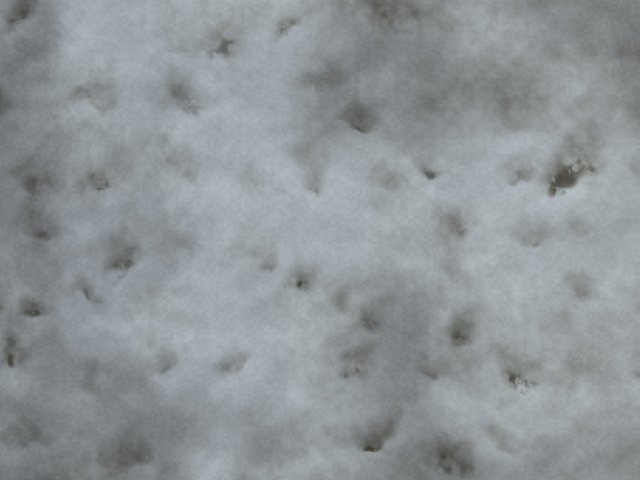
A WebGL 2 fragment shader for this texture:

```glsl
#version 300 es
precision highp float;

uniform vec2 u_resolution;
out vec4 fragColor;

const vec3 SHADE_COLOR = vec3(0.38, 0.39, 0.39);
const vec3 SNOW_COLOR = vec3(0.62, 0.65, 0.67);
const vec3 SOIL_COLOR = vec3(0.20, 0.195, 0.175);
const float SHADE_TONE = 0.39;
const float SNOW_TONE = 0.645;
const float MOUND_LOW = 0.485;
const float MOUND_HIGH = 0.668;
const float MOUND_SCALE = 3.6;
const float RELIEF = 0.16;
const float LUMP_SCALE = 9.0;
const float LUMP_RELIEF = 0.15;
const float HOLLOW_SCALE = 7.0;
const float HOLLOW_CHANCE = 0.66;
const float HOLLOW_DEPTH = 0.15;
const float LIP_LIGHT = 0.028;
const float CRUMB_CONTRAST = 0.17;
const float GRAIN_CONTRAST = 0.036;
const float VIGNETTE = 0.06;

float hash(vec2 p) {
    return fract(sin(dot(p, vec2(127.1, 311.7))) * 43758.5453);
}

float noise(vec2 p) {
    vec2 cell = floor(p);
    vec2 f = fract(p);
    f = f * f * f * (f * (f * 6.0 - 15.0) + 10.0);
    float low = mix(hash(cell), hash(cell + vec2(1.0, 0.0)), f.x);
    float high = mix(hash(cell + vec2(0.0, 1.0)), hash(cell + vec2(1.0)), f.x);
    return mix(low, high, f.y);
}

float fbm(vec2 p) {
    const mat2 TURN = mat2(0.8, 0.6, -0.6, 0.8);
    float sum = 0.0;
    float weight = 0.5;
    float total = 0.0;
    for (int i = 0; i < 5; i++) {
        sum += weight * noise(p);
        total += weight;
        weight *= 0.46;
        p = TURN * p * 2.03 + vec2(17.3, 5.9);
    }
    return sum / total;
}

vec2 warp(vec2 p, float scale) {
    return vec2(noise(p * scale + 31.0), noise(p * scale + 74.0)) - 0.5;
}

// Returns bowl shadow, exposed soil and the lit lower lip.
vec3 hollows(vec2 p) {
    vec2 q = p * HOLLOW_SCALE;
    vec2 home = floor(q);
    vec3 result = vec3(0.0);
    for (int y = -1; y <= 1; y++) {
        for (int x = -1; x <= 1; x++) {
            vec2 cell = home + vec2(x, y);
            if (hash(cell + 3.7) > HOLLOW_CHANCE) continue;
            vec2 jitter = vec2(hash(cell + 11.3), hash(cell + 23.9));
            float radius = mix(0.24, 0.46, hash(cell + 41.1));
            float depth = mix(0.3, 1.0, hash(cell + 57.7));
            vec2 d = (q - cell - mix(vec2(0.2), vec2(0.8), jitter)) / radius;
            d.x += (hash(cell + 63.1) - 0.5) * d.y;

            // Bowls fade upward and end abruptly below.
            vec2 bowlOffset = d * vec2(0.85, d.y < 0.0 ? 1.6 : 0.66);
            float bowl = depth * (1.0 - smoothstep(0.1, 1.0, length(bowlOffset)));
            float pitSize = mix(0.3, 0.65, hash(cell + 81.3));
            float pit = 1.0 - smoothstep(0.2, 1.0, length(d + vec2(0.0, 0.2)) / pitSize);
            pit *= smoothstep(0.45, 1.1, depth);
            float lip = depth * exp(-3.0 * dot(d + vec2(0.0, 1.05), d + vec2(0.0, 1.05)));
            result = max(result, vec3(bowl, pit, lip));
        }
    }
    return result;
}

void main() {
    vec2 uv = gl_FragCoord.xy / u_resolution;
    vec2 p = gl_FragCoord.xy / u_resolution.y;

    // Soft drifts with light falling from above.
    vec2 drift = p + 0.10 * warp(p, 5.0);
    float height = fbm(drift * MOUND_SCALE);
    float above = fbm((drift + vec2(-0.012, 0.03)) * MOUND_SCALE);
    float tone = mix(MOUND_LOW, MOUND_HIGH, smoothstep(0.2, 0.7, height));
    tone += RELIEF * (height - above);

    // Smaller lumps shaded on their lower flanks.
    vec2 lump = p + 0.04 * warp(p, 9.0);
    float lumpHeight = fbm(lump * LUMP_SCALE + 13.0);
    float lumpAbove = fbm((lump + vec2(-0.006, 0.022)) * LUMP_SCALE + 13.0);
    tone += LUMP_RELIEF * (lumpHeight - lumpAbove);

    // Trodden hollows with ragged outlines.
    vec2 ragged = p + 0.05 * warp(p, 13.0) + 0.022 * warp(p, 42.0);
    vec3 hollow = hollows(ragged);
    tone += LIP_LIGHT * hollow.z - HOLLOW_DEPTH * hollow.x;

    // Crumbled patches and fine grain.
    float patches = smoothstep(0.45, 0.75, noise(p * 6.0 + 9.0));
    float crumbs = fbm(p * 38.0 + 50.0) - 0.5;
    tone += CRUMB_CONTRAST * crumbs * (0.12 + 0.45 * patches + 0.9 * hollow.x);
    tone += GRAIN_CONTRAST * (noise(p * 170.0) - 0.5);
    tone -= VIGNETTE * dot(uv - 0.5, uv - 0.5);

    float light = (tone - SHADE_TONE) / (SNOW_TONE - SHADE_TONE);
    vec3 color = mix(SHADE_COLOR, SNOW_COLOR, light);

    // Speckled soil, warm stains and a cooler left side.
    float speckle = smoothstep(0.35, 0.65, fbm(p * 60.0 + 20.0));
    color = mix(color, SOIL_COLOR, 0.85 * hollow.y * speckle);
    color += vec3(0.006, 0.002, -0.012) * (hollow.x + 0.4 * patches);
    color += vec3(-0.006, 0.0, 0.012) * (0.5 - uv.x);

    fragColor = vec4(clamp(color, 0.0, 1.0), 1.0);
}
```
